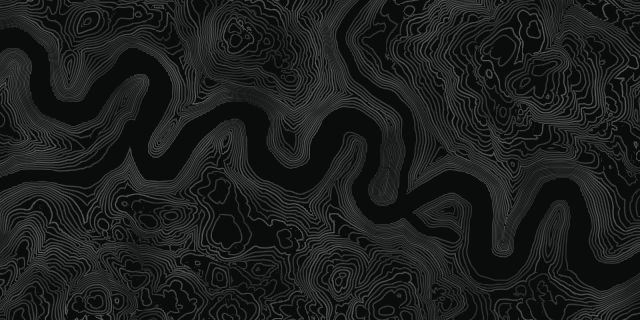
Write a Shadertoy shader that draws this pattern.

```glsl
// Topographic contour map: thin grey height lines over a near-black ground.
// Meandering rivers carve flat dark valleys into creased noise hills, and
// each whole step of height is drawn as one soft line.

#define LINE_WIDTH 0.0039   // soft half width of a contour, in canvas heights
#define HILL_LEVELS 25.0    // contour levels in the largest hills
#define HILL_SCALE 2.5      // largest hills per canvas height
#define ROUGHNESS 0.34      // height ratio between successive octaves
#define BANK_LEVELS 3.0     // contours bunched along the river banks
#define VALLEY_REACH 0.09   // distance over which the hills rise from a river
#define RIVER_STEP 0.03     // length of one river segment
#define GROUND vec3(0.040, 0.048, 0.043)
#define LINE_COLOR vec3(0.36, 0.37, 0.37)

float hash(vec2 p) {
    return fract(sin(dot(p, vec2(127.1, 311.7))) * 43758.5453);
}

float noise(vec2 p) {
    vec2 cell = floor(p), f = fract(p);
    vec2 u = f * f * f * (f * (f * 6.0 - 15.0) + 10.0);
    return mix(mix(hash(cell), hash(cell + vec2(1, 0)), u.x),
               mix(hash(cell + vec2(0, 1)), hash(cell + vec2(1, 1)), u.x), u.y);
}

// Shifts a point sideways so that banks and slopes wander
vec2 warp(vec2 p, float scale, float amount) {
    vec2 shift = vec2(noise(p * scale + 17.3), noise(p * scale + 51.9));
    return p + amount * (shift - 0.5);
}

float segmentDistance(vec2 p, vec2 a, vec2 b) {
    vec2 ap = p - a, ab = b - a;
    return length(ap - ab * clamp(dot(ap, ab) / dot(ab, ab), 0.0, 1.0));
}

// Distance to a meander whose heading swings like a sine along its length
float river(vec2 p, vec2 start, float heading, float swing, int steps) {
    float nearest = 10.0;
    vec2 a = start;
    for (int i = 0; i < steps; i++) {
        float s = float(i) * RIVER_STEP;
        float angle = heading + swing * sin(s * 9.7 + 2.0)
                    + 0.35 * sin(s * 4.1 + 1.0);
        vec2 b = a + RIVER_STEP * vec2(cos(angle), sin(angle));
        nearest = min(nearest, segmentDistance(p, a, b));
        a = b;
    }
    return nearest;
}

// Distance beyond the nearest bank, zero on the water
float bankDistance(vec2 p) {
    float d = river(p, vec2(-0.06, 0.80), -0.3, 1.4, 128) - 0.032;
    d = min(d, river(p, vec2(1.42, 0.26), 1.9, 0.8, 36) - 0.012);
    d = min(d, river(p, vec2(-0.05, 0.30), 0.4, 0.9, 22) - 0.018);
    return max(d, 0.0);
}

// Creased noise: folds at the middle value form branching gullies
float hills(vec2 p) {
    float sum = 0.0, amplitude = HILL_LEVELS;
    p *= HILL_SCALE;
    for (int i = 0; i < 4; i++) {
        sum += amplitude * abs(2.0 * noise(p) - 1.0);
        p = mat2(0.8, 0.6, -0.6, 0.8) * p * 2.3 + 9.7;
        amplitude *= ROUGHNESS;
    }
    return sum;
}

// Terrain height counted in contour levels
float terrain(vec2 p) {
    vec2 q = warp(warp(p, 7.0, 0.045), 18.0, 0.016);
    float d = bankDistance(q);
    float cliff = BANK_LEVELS * (0.4 + 1.2 * noise(p * 4.0 + 3.0));
    return cliff * smoothstep(0.0, 0.06, d)
         + hills(q) * (1.0 - exp(-d / VALLEY_REACH));
}

void mainImage(out vec4 fragColor, in vec2 fragCoord) {
    vec2 p = fragCoord / iResolution.y;
    float height = terrain(p);

    // Distance to the nearest contour from the local slope
    float slope = length(vec2(dFdx(height), dFdy(height))) * iResolution.y;
    float toLine = abs(fract(height) - 0.5) / max(slope, 0.001);
    float halfWidth = max(LINE_WIDTH, 1.0 / iResolution.y);
    float line = clamp(1.0 - toLine / halfWidth, 0.0, 1.0);

    // Calm crowded slopes, vary the ink, and stress every sixth level
    line *= 1.0 - 0.5 * smoothstep(0.5, 1.2, slope * halfWidth);
    float ink = mix(0.4, 0.85, noise(p * 9.0 + 31.0));
    if (mod(floor(height), 6.0) == 3.0) ink = min(ink + 0.25, 1.0);

    fragColor = vec4(mix(GROUND, LINE_COLOR, line * ink), 1.0);
}
```
